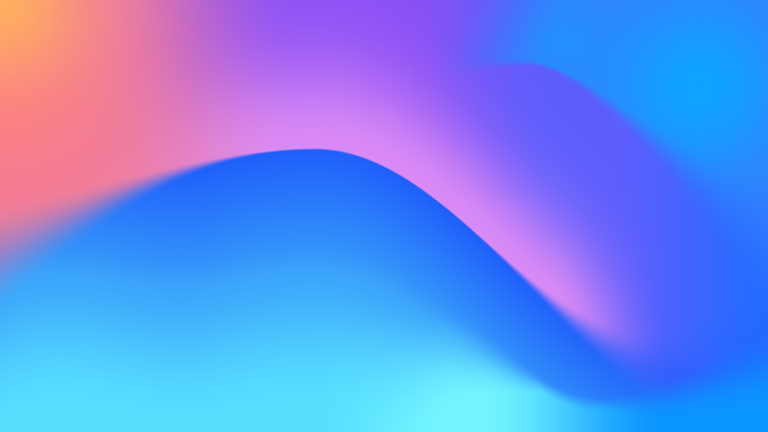
Give the GLSL for this background, as a WebGL 2 fragment shader.

```glsl
#version 300 es
precision highp float;
// Soft flowing gradient: a blue wave under a pink and violet sky with an azure ridge.

uniform vec2 u_resolution;
out vec4 outColor;

// Colours of the upper sheet
const vec3 VIOLET = vec3(0.54, 0.31, 0.96);
const vec3 INDIGO = vec3(0.36, 0.37, 0.99);
const vec3 ORCHID = vec3(0.85, 0.54, 0.96);
const vec3 ROSE   = vec3(0.94, 0.49, 0.63);
const vec3 CORAL  = vec3(0.98, 0.49, 0.52);
const vec3 AMBER  = vec3(1.00, 0.68, 0.38);
const vec3 COBALT = vec3(0.14, 0.42, 1.00);
// Colours of the ridge, wave and floor
const vec3 SKY    = vec3(0.21, 0.49, 0.99);
const vec3 AZURE  = vec3(0.06, 0.64, 1.00);
const vec3 DEEP   = vec3(0.12, 0.37, 0.98);
const vec3 WATER  = vec3(0.22, 0.62, 0.98);
const vec3 CYAN   = vec3(0.34, 0.87, 1.00);
const vec3 GLOW   = vec3(0.45, 0.96, 1.00);
const vec3 SHORE  = vec3(0.04, 0.58, 1.00);

// Turning points of the three edges, in canvas heights
const vec2 WAVE_CREST   = vec2(0.729, 0.655);
const vec2 RIDGE_CREST  = vec2(1.215, 0.854);
const vec2 FLOOR_TROUGH = vec2(1.389, 0.074);
const float WAVE_AMP    = 0.262;
const float FLOOR_AMP   = 0.083;
const float RIDGE_ROUND = 0.139;
const float PI = 3.14159265;

float glow(vec2 p, vec2 center, float radius) {
    vec2 d = (p - center) / radius;
    return exp(-dot(d, d));
}

// Half a cosine period on either side of a turning point, then flat
float swell(float dx, float leftSpan, float rightSpan) {
    float span = dx < 0.0 ? leftSpan : rightSpan;
    return 1.0 - cos(min(abs(dx) / span, 1.0) * PI);
}

float waveEdge(float x) {
    return WAVE_CREST.y - WAVE_AMP * swell(x - WAVE_CREST.x, 1.505, 0.891);
}

float ridgeEdge(float x) {
    float dx = x - RIDGE_CREST.x;
    float slope = dx < 0.0 ? 0.2 : 0.95;
    return RIDGE_CREST.y - slope * (length(vec2(dx, RIDGE_ROUND)) - RIDGE_ROUND);
}

float floorEdge(float x) {
    return FLOOR_TROUGH.y + FLOOR_AMP * swell(x - FLOOR_TROUGH.x, 0.394, 0.58);
}

vec3 upperSheet(vec2 p, float height) {
    vec3 col = mix(VIOLET, INDIGO, smoothstep(0.9, 1.3, p.x));
    col = mix(col, COBALT, smoothstep(1.4, 1.8, p.x));
    // Orchid light hugging the wave
    float band = exp(-pow(height / 0.21, 2.0));
    col = mix(col, ORCHID, band * (1.0 - smoothstep(1.28, 1.56, p.x)));
    // Warm left side
    col = mix(col, ROSE, 0.95 * (1.0 - smoothstep(0.2, 0.7, p.x)));
    col = mix(col, CORAL, glow(p, vec2(0.0, 0.78), 0.28));
    return mix(col, AMBER, glow(p, vec2(0.0, 1.0), 0.19));
}

vec3 ridgeSky(vec2 p) {
    vec3 col = mix(SKY, AZURE, glow(p, vec2(1.62, 0.80), 0.21));
    return mix(col, AZURE, 0.4 * glow(p, vec2(1.29, 0.91), 0.12));
}

vec3 waveBody(float x, float depth) {
    float t = depth / 0.6 + 0.35 * (1.0 - smoothstep(0.0, 0.5, x));
    vec3 col = mix(DEEP, WATER, clamp(t / 0.47, 0.0, 1.0));
    return mix(col, CYAN, smoothstep(0.35, 1.0, t));
}

void main() {
    vec2 p = gl_FragCoord.xy / u_resolution.y;
    float pixel = 1.0 / u_resolution.y;
    float waveDepth = waveEdge(p.x) - p.y;

    vec3 col = upperSheet(p, -waveDepth);

    // Azure sky above the ridge, dissolving to the left
    float ridgeSoft = 0.008 + 0.6 * pow(abs(p.x - 1.26), 2.0);
    float ridgeMask = smoothstep(-ridgeSoft, ridgeSoft, p.y - ridgeEdge(p.x));
    ridgeMask *= smoothstep(1.0, 1.28, p.x - 0.4 * (p.y - 0.87));
    col = mix(col, ridgeSky(p), ridgeMask);

    // Wave: crisp at the crest, blurred towards both ends
    vec2 blur = max(vec2(0.65 - p.x, p.x - 1.08), 0.0);
    float waveSoft = max(0.003, pixel) + dot(blur * blur, vec2(0.3, 0.5));
    col = mix(col, waveBody(p.x, waveDepth), smoothstep(-waveSoft, waveSoft, waveDepth));

    // Bright floor rising under the wave
    float floorSoft = 0.02 + 0.5 * max(1.25 - p.x, 0.0) + 0.2 * max(p.x - 1.4, 0.0);
    float floorMask = smoothstep(-0.5 * floorSoft, 1.5 * floorSoft, floorEdge(p.x) - p.y);
    floorMask *= smoothstep(0.7, 1.05, p.x);
    col = mix(col, mix(GLOW, SHORE, smoothstep(1.1, 1.55, p.x)), floorMask);

    outColor = vec4(col, 1.0);
}
```
